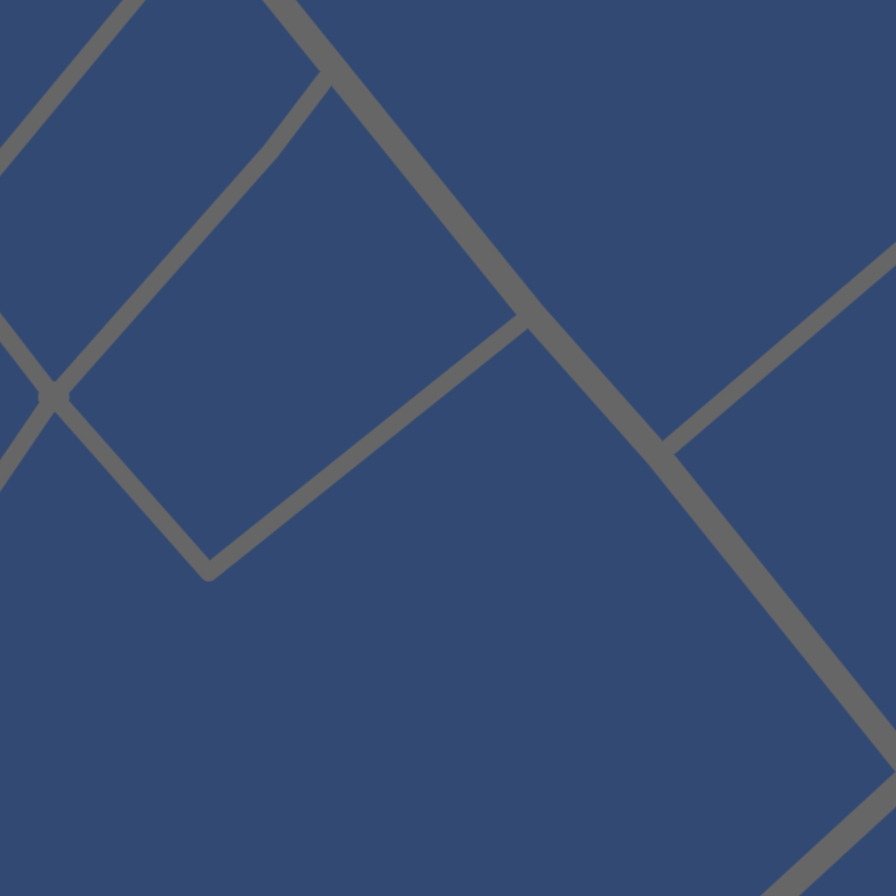
Give the GLSL for this background, as a Shadertoy shader.

```glsl
// Flat street map: grey roads crossing a plain blue ground.
// Each road is a chain of round-ended segments; the union of their
// signed distances is filled with one soft edge.

#define GROUND_COLOR vec3(0.198, 0.290, 0.450)
#define ROAD_COLOR vec3(0.402, 0.400, 0.405)
#define MAIN_HALF_WIDTH 0.0146
#define SIDE_HALF_WIDTH 0.0099
#define CROSSING_RADIUS 0.0175
#define EDGE_SOFTNESS 0.0016

// Signed distance to a thick segment from a to b.
float road(vec2 p, vec2 a, vec2 b, float halfWidth) {
    vec2 ab = b - a;
    float t = clamp(dot(p - a, ab) / dot(ab, ab), 0.0, 1.0);
    return length(p - a - t * ab) - halfWidth;
}

// Signed distance to a road bent at two inner points.
float bentRoad(vec2 p, vec2 a, vec2 b, vec2 c, vec2 d, float halfWidth) {
    return min(road(p, a, b, halfWidth),
           min(road(p, b, c, halfWidth), road(p, c, d, halfWidth)));
}

float streetMap(vec2 p) {
    // Junctions shared by several roads
    vec2 northJunction = vec2(0.371, 0.922);
    vec2 midJunction   = vec2(0.594, 0.650);
    vec2 eastJunction  = vec2(0.735, 0.491);
    vec2 westCrossing  = vec2(0.060, 0.557);

    // Main diagonal and its turn at the right
    float d = bentRoad(p, vec2(0.284, 1.034), midJunction, eastJunction,
                       vec2(1.029, 0.125), MAIN_HALF_WIDTH);
    d = min(d, road(p, vec2(0.833, -0.034), vec2(1.029, 0.146), MAIN_HALF_WIDTH));

    // Side streets
    d = min(d, bentRoad(p, northJunction, vec2(0.302, 0.831), westCrossing,
                        vec2(-0.029, 0.426), SIDE_HALF_WIDTH));
    d = min(d, bentRoad(p, vec2(-0.030, 0.674), westCrossing, vec2(0.233, 0.361),
                        midJunction, SIDE_HALF_WIDTH));
    d = min(d, road(p, eastJunction, vec2(1.042, 0.753), SIDE_HALF_WIDTH));
    d = min(d, road(p, vec2(0.182, 1.039), vec2(-0.033, 0.779), SIDE_HALF_WIDTH));

    // Rounded crossing
    return min(d, length(p - westCrossing) - CROSSING_RADIUS);
}

void mainImage(out vec4 fragColor, in vec2 fragCoord) {
    vec2 p = fragCoord / iResolution.xy;
    float soft = max(EDGE_SOFTNESS, 0.75 / iResolution.y);
    float coverage = 1.0 - smoothstep(-soft, soft, streetMap(p));
    fragColor = vec4(mix(GROUND_COLOR, ROAD_COLOR, coverage), 1.0);
}
```
